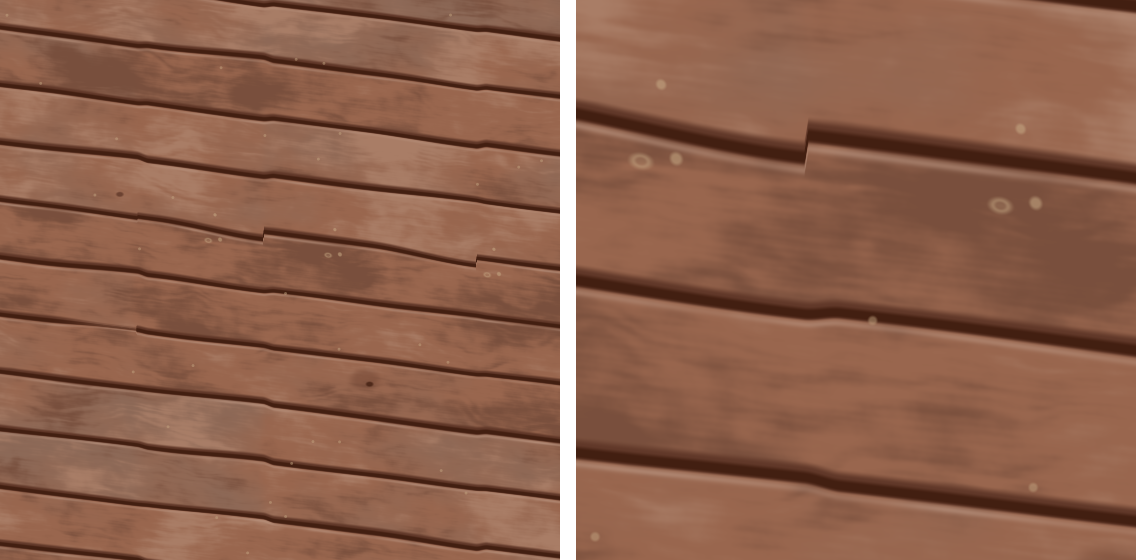
Left, the full canvas; right, a detail of the centre.
This texture is drawn by a three.js fragment shader. Its source:

```glsl
// Weathered reddish-brown timber boards, slightly tilted, with dark stepped grooves.
varying vec2 vUv;

const float PITCH = 0.1025;       // board height
const float SLOPE = 0.1235;       // fall of the boards from left to right
const float FIRST_GROOVE = 0.0482; // depth of groove zero at the left edge

const vec3 WARM = vec3(0.60, 0.40, 0.305);
const vec3 GREY = vec3(0.55, 0.41, 0.34);
const vec3 PALE = vec3(0.67, 0.50, 0.41);
const vec3 SHADE = vec3(0.46, 0.30, 0.23);
const vec3 GROOVE_EDGE = vec3(0.38, 0.22, 0.16);
const vec3 GROOVE_CORE = vec3(0.26, 0.12, 0.065);
const vec3 RIM = vec3(0.72, 0.57, 0.49);
const vec3 SPECK = vec3(0.76, 0.64, 0.50);

float hash(vec2 p) {
  vec3 q = fract(vec3(p.xyx) * 0.1031);
  q += dot(q, q.yzx + 33.33);
  return fract((q.x + q.y) * q.z);
}

float cornerSlope(vec2 cell, vec2 offset) {
  float angle = 6.2832 * hash(cell + 40.0);
  return dot(vec2(cos(angle), sin(angle)), offset);
}

float gradientNoise(vec2 p) {
  vec2 c = floor(p);
  vec2 f = fract(p);
  vec2 w = f * f * f * (f * (f * 6.0 - 15.0) + 10.0);
  vec2 x = vec2(1.0, 0.0);
  float low = mix(cornerSlope(c, f), cornerSlope(c + x, f - x), w.x);
  float high = mix(cornerSlope(c + x.yx, f - x.yx), cornerSlope(c + 1.0, f - 1.0), w.x);
  return mix(low, high, w.y);
}

float fbm(vec2 p) {
  float sum = 0.0;
  float amp = 1.0;
  for (int i = 0; i < 4; i++) {
    sum += amp * gradientNoise(p);
    p = p * 2.03 + 7.3;
    amp *= 0.5;
  }
  return sum;
}

float blob(vec2 p, vec2 centre, vec2 radius) {
  return 1.0 - smoothstep(0.4, 1.0, length((p - centre) / radius));
}

float isRow(float row, float target) {
  return 1.0 - step(0.5, abs(row - target));
}

// Joints shared by all rows, at widening intervals
float jointAt(float i) {
  return 0.244 + 0.225 * i + 0.0775 * i * (i - 1.0);
}

// Drift of a groove before each joint, snapping back after it
float grooveDrift(float u, float row) {
  float broken = isRow(row, 3.0);
  float drift = 0.02 * gradientNoise(vec2(u * 5.0, row * 3.7));
  for (int i = 0; i < 3; i++) {
    float n = float(i);
    float joint = jointAt(n);
    float size = mix(0.10 * (hash(vec2(row + 9.0, n)) - 0.5), 0.13 * min(n + 0.15, 1.0), broken);
    float snap = mix(0.022, 0.003, broken);
    drift += size * smoothstep(joint - 0.19, joint, u) * (1.0 - smoothstep(joint, joint + snap, u));
  }
  return drift;
}

// Board colour: p.x runs along, p.y counts boards downward
vec3 woodColour(vec2 p, float board) {
  float tone = hash(vec2(board + 21.0, 3.0)) - 0.5;
  float cool = hash(vec2(board + 5.0, 11.0)) - 0.5;
  for (int i = 0; i < 3; i++) {
    float past = smoothstep(-0.012, 0.012, p.x - jointAt(float(i)));
    tone += 0.3 * past * (hash(vec2(board + 31.0, float(i))) - 0.5);
    cool += 0.6 * past * (hash(vec2(board + 47.0, float(i))) - 0.5);
  }
  vec2 own = vec2(p.x, p.y + board * 5.0);
  float stain = fbm(own * vec2(5.0, 0.9));
  float bend = fbm(own * vec2(4.0, 0.8) + 13.0);
  float grain = gradientNoise(vec2(own.x * 5.0, own.y * 9.0 + bend * 5.0));
  float fibre = gradientNoise(own * vec2(24.0, 28.0));
  float mottle = fbm(own * vec2(34.0, 4.0));
  vec3 col = mix(WARM, GREY, smoothstep(-0.5, 0.6, cool + 0.7 * fbm(own * vec2(4.0, 0.7) + 31.0)));
  float light = 0.5 * tone + 0.75 * stain + 0.28 * grain + 0.12 * fibre + 0.15 * mottle;
  col = mix(col, PALE, 0.9 * smoothstep(0.0, 0.6, light));
  return mix(col, SHADE, 0.9 * smoothstep(0.0, 0.6, -light));
}

void main() {
  float u = vUv.x;
  float depth = (1.0 - vUv.y - SLOPE * u - FIRST_GROOVE) / PITCH;
  float row = floor(depth + 0.5);
  float e = depth - row - grooveDrift(u, row);
  float board = e > 0.0 ? row : row - 1.0;
  vec2 p = vec2(u, depth);
  vec3 col = woodColour(p, board);

  // Small knots
  col = mix(col, GROOVE_EDGE, 0.35 * blob(vUv, vec2(0.652, 0.322), vec2(0.035, 0.025)));
  col = mix(col, GROOVE_CORE, 0.8 * blob(vUv, vec2(0.660, 0.314), vec2(0.009, 0.006)));
  col = mix(col, GROOVE_EDGE, 0.8 * blob(vUv, vec2(0.214, 0.653), vec2(0.009, 0.006)));

  // Groove with a soft upper shadow and a pale lower rim; one stretch is closed up
  float closed = isRow(row, 5.0) * smoothstep(0.08, 0.20, u) * (1.0 - smoothstep(0.242, 0.245, u));
  float g = e / (1.0 + 0.3 * gradientNoise(vec2(u * 3.0, row * 2.3)) - 0.45 * closed);
  float band = smoothstep(-0.10, -0.045, g) * (1.0 - smoothstep(0.035, 0.06, g));
  float core = smoothstep(-0.045, -0.010, g) * (1.0 - smoothstep(0.025, 0.05, g));
  float rim = exp(-pow((g - 0.078) / 0.022, 2.0));
  float wear = 0.45 + 0.5 * gradientNoise(vec2(u * 14.0, row * 4.1));
  col = mix(col, RIM, clamp(wear, 0.1, 0.8) * rim);
  col = mix(col, GROOVE_EDGE, band * (1.0 - 0.6 * closed));
  col = mix(col, GROOVE_CORE, core * (1.0 - 0.6 * closed));

  // Paired pale fixing marks below the broken groove
  for (int i = 0; i < 3; i++) {
    float n = float(i);
    vec2 mark = vec2(0.372 + 0.214 * n + 0.035 * n * (n - 1.0), 3.27);
    float chips = blob(p, mark, vec2(0.009, 0.06)) - 0.6 * blob(p, mark, vec2(0.005, 0.035));
    chips += blob(p, mark + vec2(0.021, -0.04), vec2(0.005, 0.05));
    chips += blob(p, mark + vec2(0.012, -0.46), vec2(0.004, 0.04));
    col = mix(col, SPECK, 0.6 * clamp(chips, 0.0, 1.0));
  }

  // Sparse dust specks
  vec2 cell = floor(vUv * 22.0);
  vec2 spot = 0.2 + 0.6 * vec2(hash(cell + 3.0), hash(cell + 71.0));
  float dust = step(0.93, hash(cell + 17.0)) * blob(fract(vUv * 22.0), spot, vec2(0.08));
  gl_FragColor = vec4(mix(col, SPECK, 0.5 * dust), 1.0);
}
```
